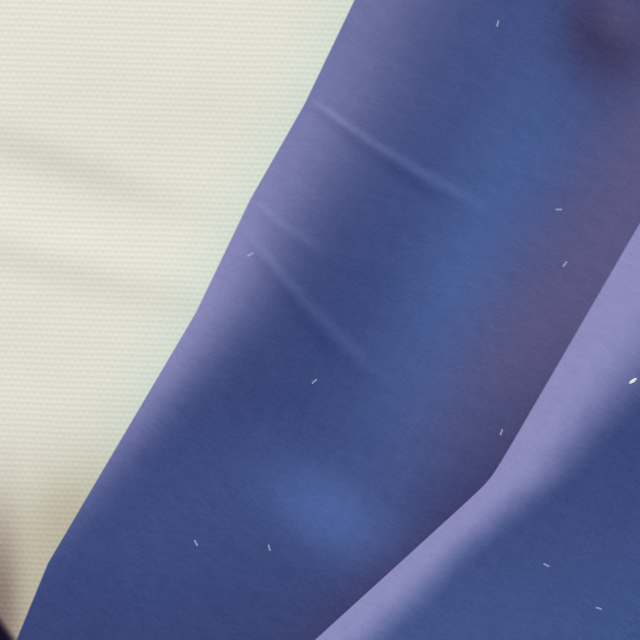
Reproduce this texture procedurally as a Shadertoy shader.

```glsl
// Draped blue cloth lying over pale woven fabric, lit softly from the left.
// Two bent fold lines split the canvas; each panel is shaded by its distance
// to the folds, then soft glows, creases, weave and lint are layered on top.

const vec3 CREAM      = vec3(0.89, 0.88, 0.835);
const vec3 CREAM_EDGE = vec3(0.81, 0.86, 0.81);
const vec3 CREAM_DIM  = vec3(0.70, 0.66, 0.57);
const vec3 TAUPE      = vec3(0.50, 0.43, 0.41);
const vec3 CORNER     = vec3(0.09, 0.07, 0.14);
const vec3 NAVY       = vec3(0.225, 0.275, 0.465);
const vec3 BLUE       = vec3(0.30, 0.385, 0.605);
const vec3 LAVENDER   = vec3(0.55, 0.55, 0.735);
const vec3 MAUVE      = vec3(0.375, 0.355, 0.515);
const vec3 PLUM       = vec3(0.235, 0.205, 0.335);
const vec3 LINT       = vec3(0.72, 0.72, 0.78);
const vec2 WEAVE_FREQ = vec2(96.0, 112.0);
const float WEAVE_DEPTH = 0.016;
const float GRAIN_DEPTH = 0.022;
const float LINT_CELLS  = 11.0;

float hash(vec2 p) {
    return fract(sin(dot(p, vec2(127.1, 311.7))) * 43758.5453);
}

float noise(vec2 p) {
    vec2 i = floor(p), f = fract(p);
    f = f * f * (3.0 - 2.0 * f);
    return mix(mix(hash(i), hash(i + vec2(1, 0)), f.x),
               mix(hash(i + vec2(0, 1)), hash(i + vec2(1, 1)), f.x), f.y);
}

float fbm(vec2 p) {
    float sum = 0.0, amp = 0.5;
    for (int i = 0; i < 4; i++) {
        sum += amp * noise(p);
        p = p * 2.03 + 17.0;
        amp *= 0.5;
    }
    return sum;
}

vec2 rotate(vec2 p, float a) {
    return vec2(cos(a) * p.x + sin(a) * p.y, cos(a) * p.y - sin(a) * p.x);
}

// Soft elliptical falloff, turned by an angle
float glow(vec2 p, vec2 centre, vec2 radius, float angle) {
    vec2 q = rotate(p - centre, angle) / radius;
    return exp(-dot(q, q));
}

// Lit ridge with a shaded lower side, fading at both ends
float crease(vec2 p, vec2 a, vec2 b, float width) {
    vec2 ab = b - a;
    float t = dot(p - a, ab) / dot(ab, ab);
    float d = dot(p - a, normalize(vec2(-ab.y, ab.x))) + 0.008 * sin(t * 3.14);
    float fade = smoothstep(-0.05, 0.2, t) * smoothstep(1.1, 0.6, t);
    width *= 0.6 + 0.9 * clamp(t, 0.0, 1.0);
    float lower = (d + 1.8 * width) / (1.6 * width);
    return fade * (exp(-d * d / (width * width)) - 0.5 * exp(-lower * lower));
}

// Horizontal positions of the two fold lines at height y
float outerFold(float y) {
    return 0.026 + 0.41 * y + 0.18 * max(y - 0.12, 0.0) - 0.11 * max(y - 0.512, 0.0)
         + 0.09 * max(y - 0.688, 0.0) - 0.09 * max(y - 0.837, 0.0);
}

float innerFold(float y) {
    float bend = y - 0.25;
    return 0.492 + 1.1 * y - 0.26 * (bend + sqrt(bend * bend + 0.0002));
}

vec3 paleFabric(vec2 p, float d) {
    vec3 col = mix(CREAM, CREAM_EDGE, 0.8 * exp(d / 0.045));
    col *= 0.97 + 0.06 * fbm(p * vec2(3.0, 6.0) + 4.0);
    // Shallow sags and the darker lower end
    col -= 0.05 * glow(p, vec2(0.08, 0.75), vec2(0.22, 0.03), -0.35);
    col -= 0.04 * glow(p, vec2(0.12, 0.57), vec2(0.20, 0.03), -0.25);
    col += 0.03 * glow(p, vec2(0.08, 0.64), vec2(0.20, 0.05), -0.3);
    col = mix(col, CREAM_DIM, 0.75 * smoothstep(0.38, 0.02, p.y - 0.25 * p.x));
    col = mix(col, CREAM_DIM, 0.5 * glow(p, vec2(0.10, 0.19), vec2(0.07, 0.05), 1.0));
    col = mix(col, TAUPE, 0.85 * glow(p, vec2(0.0, 0.04), vec2(0.03, 0.14), 0.0));
    // Ribbed weave
    vec2 w = 6.2832 * WEAVE_FREQ * (rotate(p, -0.03) + 0.004 * fbm(p * 9.0));
    col += WEAVE_DEPTH * (sin(w.y) + 0.6 * sin(w.x) * sin(w.y * 0.5));
    return mix(col, CORNER, smoothstep(0.045, 0.015, p.y + 1.4 * p.x));
}

vec3 bluePanel(vec2 p, float d, float dInner) {
    vec3 col = mix(NAVY, BLUE, 0.35 * smoothstep(0.1, 0.9, p.y) * smoothstep(0.1, 0.3, d));
    col = mix(col, BLUE, 0.85 * glow(p, vec2(0.74, 0.58), vec2(0.42, 0.10), 1.15));
    col = mix(col, BLUE * 1.07, 0.85 * glow(p, vec2(0.52, 0.195), vec2(0.12, 0.06), -0.55));
    col = mix(col, BLUE, 0.3 * glow(p, vec2(0.30, 0.20), vec2(0.22, 0.12), 0.2));
    // Warm shade falling towards the inner fold
    float warm = smoothstep(-0.20, -0.04, dInner) * smoothstep(0.15, 0.5, p.y);
    col = mix(col, MAUVE, 0.85 * warm);
    col = mix(col, PLUM * 1.1, 0.55 * exp(dInner / 0.05) * smoothstep(0.62, 0.2, p.y));
    col = mix(col, PLUM, 0.9 * glow(p, vec2(0.945, 0.95), vec2(0.075, 0.09), 0.3));
    col = mix(col, MAUVE, 0.55 * glow(p, vec2(0.97, 0.975), vec2(0.04, 0.05), 0.3));
    // Rolled outer edge catching light
    float width = mix(0.02, 0.135, smoothstep(0.05, 1.0, p.y));
    float roll = exp(-pow(max(d, 0.0) / width, 1.7)) * smoothstep(0.02, 0.5, p.y);
    col = mix(col, LAVENDER, roll * mix(0.95, 0.65, smoothstep(0.55, 1.0, p.y)));
    // Pressed creases
    float c = crease(p, vec2(0.48, 0.85), vec2(0.77, 0.67), 0.008)
            + 0.7 * crease(p, vec2(0.385, 0.64), vec2(0.61, 0.40), 0.010)
            + 0.5 * crease(p, vec2(0.395, 0.69), vec2(0.53, 0.60), 0.007);
    return col + 0.06 * c;
}

vec3 foldedPanel(vec2 p, float d) {
    vec3 col = mix(NAVY, BLUE, 0.4 * smoothstep(0.32, 0.0, p.y) + 0.1);
    float reach = 0.085 + 0.10 * smoothstep(0.2, 0.6, p.y);
    float lit = 1.0 - smoothstep(0.25 * reach, 1.25 * reach, d + 0.02 * (fbm(p * 8.0) - 0.5));
    return mix(col, LAVENDER * 1.03, 0.95 * lit);
}

// Short, randomly turned fibres, one in some grid cells
float lint(vec2 p) {
    vec2 cell = floor(p * LINT_CELLS);
    vec2 q = fract(p * LINT_CELLS) - 0.25 - 0.5 * vec2(hash(cell), hash(cell + 5.3));
    q = rotate(q, 6.2832 * hash(cell + 9.1));
    q.x -= clamp(q.x, -0.04, 0.04);
    return step(0.83, hash(cell + 2.7)) * smoothstep(0.028, 0.008, length(q));
}

void mainImage(out vec4 fragColor, in vec2 fragCoord) {
    vec2 p = fragCoord / iResolution.xy;
    float aa = 1.2 / iResolution.y;
    float dOuter = 0.87 * (p.x - outerFold(p.y));
    float dInner = 0.80 * (p.x - innerFold(p.y));

    vec3 cloth = mix(bluePanel(p, dOuter, dInner), foldedPanel(p, dInner),
                     smoothstep(-aa, aa, dInner));
    // Brushed grain along the thread
    vec2 g = rotate(p, -0.5);
    cloth += GRAIN_DEPTH * (noise(g * vec2(150.0, 380.0)) + fbm(g * vec2(30.0, 60.0)) - 1.0);
    cloth = mix(cloth, LINT, 0.6 * lint(p));
    float husk = length(rotate(p - vec2(0.989, 0.405), 0.6) * vec2(1.0, 2.6));
    cloth = mix(cloth, CREAM, smoothstep(0.009, 0.005, husk));

    vec3 col = mix(paleFabric(p, dOuter), cloth, smoothstep(-aa, aa, dOuter));
    col += 0.012 * (hash(floor(p * 512.0)) - 0.5);
    fragColor = vec4(clamp(col, 0.0, 1.0), 1.0);
}
```
